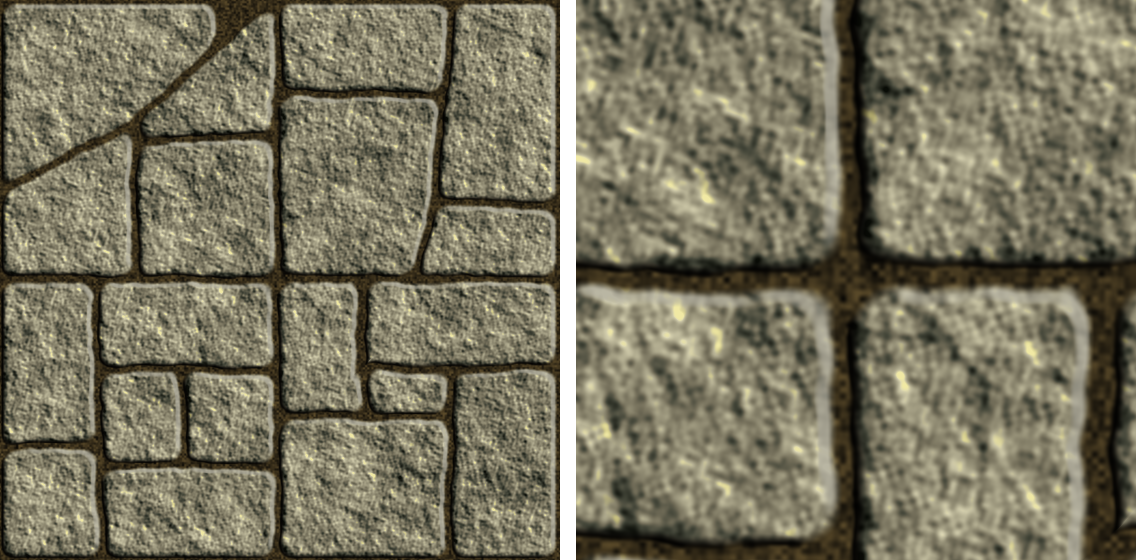
Left: the whole. Right: its middle third, enlarged.
Reproduce this texture procedurally as a Shadertoy shader.

```glsl
// Weathered paving of irregular olive-grey stones set in dark brown mortar.

float hash(vec2 p) {
    return fract(sin(dot(p, vec2(127.1, 311.7))) * 43758.5453);
}

float noise(vec2 p) {
    vec2 i = floor(p), f = fract(p);
    f *= f * (3.0 - 2.0 * f);
    return mix(mix(hash(i), hash(i + vec2(1, 0)), f.x),
               mix(hash(i + vec2(0, 1)), hash(i + 1.0), f.x), f.y);
}

// Chipped rock surface: octaves of noise, each turned and doubled.
float rockHeight(vec2 p) {
    float sum = 0.0, amplitude = 0.42;
    p *= 28.0;
    for (int i = 0; i < 4; i++) {
        sum += amplitude * noise(p);
        p = mat2(1.6, 1.2, -1.2, 1.6) * p + 7.3;
        amplitude *= 0.76;
    }
    return sum;
}

float smoothMin(float a, float b, float k) {
    float h = max(k - abs(a - b), 0.0) / k;
    return min(a, b) - h * h * k * 0.25;
}

// Signed distance to a line, positive on the left of a to b.
float line(vec2 p, vec2 a, vec2 b) {
    vec2 d = normalize(b - a), q = p - a;
    return d.x * q.y - d.y * q.x;
}

// Cuts a cell in two: x keeps the distance to its border, y its number.
bool split(float d, inout vec2 cell) {
    cell.x = smoothMin(cell.x, abs(d), 0.025);
    cell.y = cell.y * 2.0 + step(0.0, d);
    return d > 0.0;
}

vec2 stoneCell(vec2 p) {
    vec2 border = min(p, 1.0 - p);
    vec2 cell = vec2(smoothMin(border.x, border.y, 0.025), 1.0);

    // Uneven joints
    p += 0.009 * (vec2(noise(p * 15.0), noise(p * 15.0 + 40.0)) - 0.5);
    p += 0.004 * (vec2(noise(p * 55.0), noise(p * 55.0 + 80.0)) - 0.5);

    bool right = split(p.x - 0.496, cell);
    bool top = split(p.y - 0.503, cell);
    if (top && !right) {
        // Bent diagonal joint with a pocket of mortar at its upper end
        float diagonal = min(line(p, vec2(0.0, 0.655), vec2(0.234, 0.776)),
                             line(p, vec2(0.234, 0.776), vec2(0.456, 0.974)));
        if (split(diagonal, cell)) {
            if (split(p.x - 0.395, cell)) cell.x = 0.0;
        } else if (split(p.x - 0.242, cell)) {
            split(line(p, vec2(0.25, 0.751), vec2(0.49, 0.758)), cell);
        }
    } else if (top) {
        float slant = min(line(p, vec2(0.776, 0.661), vec2(0.81, 1.0)),
                          line(p, vec2(0.74, 0.503), vec2(0.781, 0.635)));
        if (split(slant, cell)) split(p.y - 0.833, cell);
        else split(line(p, vec2(0.777, 0.643), vec2(1.0, 0.629)), cell);
    } else if (!right) {
        if (split(line(p, vec2(0.184, 0.0), vec2(0.17, 0.503)), cell)) {
            split(p.y - 0.203, cell);
        } else if (!split(p.y - 0.341, cell)) {
            if (split(p.y - 0.169, cell)) split(p.x - 0.328, cell);
        }
    } else if (!split(min(p.x - 0.653, p.y - 0.345), cell)) {
        // Pinwheel around a small stone
        if (!split(p.x - 0.805, cell)) {
            if (split(p.y - 0.258, cell)) split(p.x - 0.653, cell);
        }
    }
    return cell;
}

float dome(float edge) {
    return smoothstep(0.003, 0.017, edge);
}

void mainImage(out vec4 fragColor, in vec2 fragCoord) {
    vec2 p = fragCoord / iResolution.xy;
    vec2 towardLight = 0.005 * vec2(0.8, 0.6);
    vec2 cell = stoneCell(p);
    float stone = smoothstep(0.004, 0.011, cell.x);

    // Relief lit from the upper right
    float rock = rockHeight(p);
    float chips = rock - rockHeight(p + towardLight);
    float rim = dome(cell.x) - dome(stoneCell(p + towardLight).x);

    // Stone tone with patches and a slight shift for each stone
    float patches = noise(p * 11.0 + 5.0) - 0.5;
    float grain = noise(p * 260.0) - 0.5;
    float tone = 0.61 + 1.7 * chips + 0.6 * (rock - 0.58) + 0.16 * patches
               + 0.16 * grain + 0.06 * (hash(vec2(cell.y, 3.0)) - 0.5);
    tone += rim * (rim > 0.0 ? 0.45 : 0.9);
    vec3 color = mix(vec3(0.13, 0.11, 0.07), vec3(0.76, 0.74, 0.62), clamp(tone, -0.1, 1.15));

    // Mossy hollows, yellow glints and pale worn rims
    color += vec3(-0.03, 0.0, 0.01) * smoothstep(0.55, 0.2, tone);
    color += vec3(0.09, 0.08, -0.06) * smoothstep(0.12, 0.26, chips);
    color = mix(color, vec3(0.67, 0.66, 0.61), 0.7 * smoothstep(0.12, 0.4, rim));

    // Mortar, darkest in the shade of the stones
    vec3 mortar = vec3(0.25, 0.205, 0.115) * (0.85 + 0.9 * grain + 1.2 * chips);
    mortar *= 1.0 - 0.9 * smoothstep(0.0, 0.3, -rim);
    fragColor = vec4(clamp(mix(mortar, color, stone), 0.0, 1.0), 1.0);
}
```
